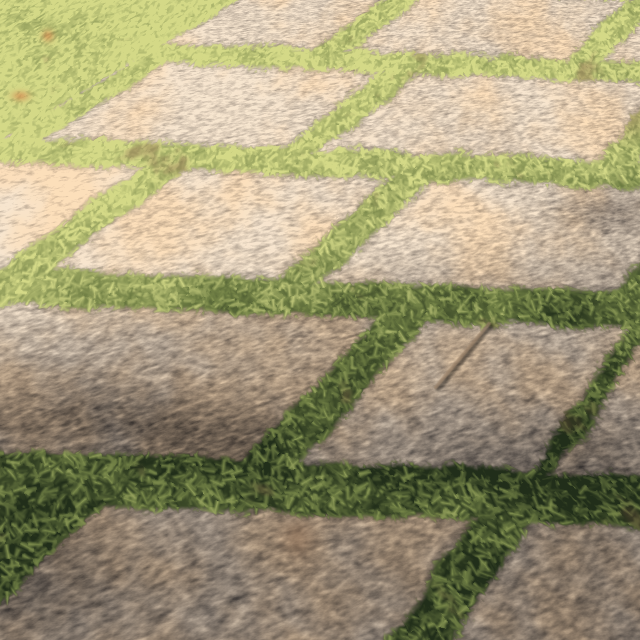
Give the GLSL for this texture, as a WebGL 1 fragment shader.

```glsl
precision highp float;
// Staggered stone slabs set in a lawn, seen in perspective, half in sun and half in shade.
uniform vec2 u_resolution;
const vec2 VANISH = vec2(2.005, 1.042); // vanishing point: x, and height above the top edge
const float ROW_STEP = 0.1088;          // inverse depth between neighbouring rows
const vec3 STONE_DARK = vec3(0.22, 0.205, 0.20);
const vec3 STONE_MID = vec3(0.59, 0.54, 0.49);
const vec3 STONE_LIT = vec3(0.97, 0.90, 0.81);
const vec3 GRASS_DARK = vec3(0.13, 0.18, 0.10);
const vec3 GRASS_MID = vec3(0.44, 0.50, 0.27);
const vec3 GRASS_LIT = vec3(0.83, 0.85, 0.53);
const vec3 SOIL = vec3(0.45, 0.36, 0.26);
const vec3 OCHRE = vec3(0.78, 0.58, 0.42);

vec2 hash2(vec2 p) {
  p = vec2(dot(p, vec2(127.1, 311.7)), dot(p, vec2(269.5, 183.3)));
  return fract(sin(p) * 43758.55);
}
float corner(vec2 cell, vec2 f, vec2 o) {
  return dot(hash2(cell + o) * 2.0 - 1.0, f - o);
}
float gradientNoise(vec2 p) {
  vec2 i = floor(p), f = fract(p), s = f * f * (3.0 - 2.0 * f);
  return mix(mix(corner(i, f, vec2(0.0)), corner(i, f, vec2(1.0, 0.0)), s.x),
             mix(corner(i, f, vec2(0.0, 1.0)), corner(i, f, vec2(1.0)), s.x), s.y);
}
float fbm(vec2 p) {
  float sum = 0.0, amp = 1.0;
  for (int i = 0; i < 4; i++) {
    sum += amp * gradientNoise(p);
    p = mat2(1.6, 1.2, -1.2, 1.6) * p + 7.3;
    amp *= 0.55;
  }
  return sum;
}
vec3 ramp(vec3 low, vec3 mid, vec3 high, float t) {
  return mix(mix(low, mid, clamp(2.0 * t, 0.0, 1.0)), high, clamp(2.0 * t - 1.0, 0.0, 1.0));
}
float blob(vec2 p, vec2 center, vec2 radius) {
  vec2 d = (p - center) / radius;
  return exp(-dot(d, d));
}
float segment(vec2 p, vec2 a, vec2 b) {
  vec2 d = b - a;
  return length(p - a - d * clamp(dot(p - a, d) / dot(d, d), 0.0, 1.0));
}
// Main joint position, slab width left of it, slab width right of it
vec3 rowLayout(float row) {
  if (row < 0.5) return vec3(-1.331, 0.265, 0.355);
  if (row < 1.5) return vec3(-1.200, 0.340, 0.385);
  if (row < 2.5) return vec3(-1.037, 0.293, 0.360);
  if (row < 3.5) return vec3(-0.895, 0.480, 0.240);
  return vec3(-0.662, 0.365, 0.360);
}
// Overlapping strokes at random angles; returns the tone of the topmost blade
float blades(vec2 p, float blur) {
  float tone = 0.2;
  for (int i = 0; i < 7; i++) {
    float k = float(i);
    vec2 q = mat2(cos(k), sin(k), -sin(k), cos(k)) * p + k * 17.3;
    vec2 h = hash2(floor(q) + k * 5.1), c = fract(q) - 0.5;
    vec2 dir = 0.4 * vec2(cos(6.283 * h.x), sin(6.283 * h.x));
    float width = 0.10 + 0.12 * dot(c, dir);
    float cover = 1.0 - smoothstep(width - blur, width + blur, segment(c, -dir, dir));
    tone = mix(tone, 0.05 + 0.95 * h.y, cover);
  }
  return tone;
}

void main() {
  vec2 p = gl_FragCoord.xy / u_resolution;
  float down = 1.0 - p.y, px = 1.0 / u_resolution.y;
  // Ground coordinates
  float depth = down - 0.04 * (p.x - 0.5) + VANISH.y;
  float u = (p.x - VANISH.x) / depth, r = (0.8807 - 1.0 / depth) / ROW_STEP;
  vec2 ground = vec2(u - 1.05 * log(depth), -log(depth));
  // Signed distance to the ragged slab edge, positive on stone
  float row = floor(r) + 1.0;
  vec3 layout = rowLayout(row);
  float offset = u - layout.x, width = offset < 0.0 ? layout.y : layout.z;
  float column = floor(offset / width), f = fract(offset / width);
  float joint = row == 3.0 && u > -0.775 ? 0.012 : 0.025;
  float lawn = row > 3.5 ? -1.0 : -1.56;
  float side = (min(min(f, 1.0 - f) * width - joint, u - lawn)) * depth * 0.69;
  float ends = (min(fract(r), 1.0 - fract(r)) - 0.115) * ROW_STEP * depth * depth;
  float blade = blades(ground * 84.0, 0.09 + 84.0 * px / depth);
  float edge = min(side, ends) + 0.011 * fbm(ground * 24.0) + 0.012 * (0.45 - blade);
  // Sunlight fading into dappled shade
  float dapple = fbm(p * vec2(4.0, 7.0));
  float light = 0.95 - 0.10 * p.x + 0.10 * dapple;
  light -= 0.30 * smoothstep(0.36, 0.53, down + 0.12 * (p.x - 0.5) + 0.05 * dapple);
  light -= 0.15 * smoothstep(0.56, 0.74, down);
  light -= 0.20 * blob(p, vec2(0.06, 0.35), vec2(0.2, 0.05)) + 0.20 * blob(p, vec2(0.32, 0.32), vec2(0.16, 0.05));
  light -= 0.34 * blob(p, vec2(0.95, 0.67), vec2(0.10, 0.035)) + 0.20 * blob(p, vec2(0.03, 0.10), vec2(0.13, 0.12));
  light -= 0.14 * blob(p, vec2(0.84, 0.27), vec2(0.18, 0.05));
  // Weathered stone: streaks, grain, stains and a tint for each slab
  vec2 slab = hash2(vec2(row, column) + 3.7), streak = vec2(u * 82.0, r * 25.0);
  float grain = fbm(streak), stain = fbm(ground * 9.0 + slab * 20.0);
  float fine = gradientNoise(streak * 2.1 + 4.0);
  float tone = light + 0.32 * grain + 0.24 * fine + 0.05 * stain + 0.05 * (slab.x - 0.5);
  vec3 stone = ramp(STONE_DARK, STONE_MID, STONE_LIT, tone);
  stone *= mix(vec3(1.0), vec3(1.02, 0.97, 0.90), smoothstep(-0.1, 0.6, stain + 0.3 * slab.y));
  stone = mix(stone, OCHRE * (0.45 + 0.6 * light), 0.4 * blob(p, vec2(0.465, 0.16), vec2(0.025, 0.03)));
  stone *= 1.0 - 0.16 * (1.0 - smoothstep(0.0, 0.01, edge));
  // Grass, with bare soil in patches and fallen leaves
  float shade = light + 0.03 - 0.16 * smoothstep(0.15, 0.55, down) - 0.12 * p.x * smoothstep(0.15, 0.3, down);
  shade += (blade - 0.46) * mix(0.9, 0.5, light) + 0.2 * fbm(ground * 14.0);
  vec3 grass = ramp(GRASS_DARK, GRASS_MID, GRASS_LIT, shade);
  float bare = smoothstep(0.3, 0.65, fbm(ground * 17.0 + 8.0)) + blob(p, vec2(0.97, 0.82), vec2(0.05, 0.03));
  grass = mix(grass, SOIL * (0.35 + light), 0.5 * min(bare, 1.0));
  float leaf = blob(p, vec2(0.032, 0.85), vec2(0.013, 0.008)) + blob(p, vec2(0.075, 0.944), vec2(0.009));
  grass = mix(grass, vec3(0.83, 0.52, 0.30), 0.6 * leaf);
  vec3 color = mix(grass, stone, smoothstep(-0.003 - px, 0.003 + px, edge));
  // Fallen twig and its shadow
  float shadow = segment(p + 0.003 * dapple, vec2(0.685, 0.393), vec2(0.768, 0.492));
  float bark = segment(p, vec2(0.681, 0.395), vec2(0.764, 0.494));
  color *= 1.0 - 0.4 * (1.0 - smoothstep(0.001, 0.006 + px, shadow));
  color = mix(color, vec3(0.62, 0.52, 0.42), 0.6 * (1.0 - smoothstep(0.001, 0.003 + px, bark)));
  gl_FragColor = vec4(color, 1.0);
}
```
